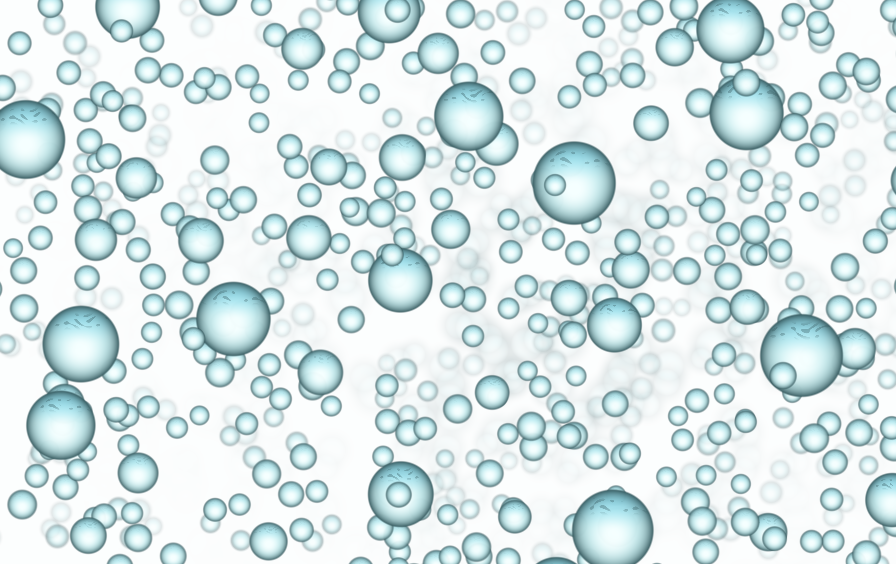
A Shadertoy shader for this pattern:

```glsl
const vec3 PAPER = vec3(0.99, 0.995, 0.995);
const vec3 GLOW  = vec3(0.96, 1.00, 1.00);
const vec3 AQUA  = vec3(0.80, 0.95, 0.96);
const vec3 SKY   = vec3(0.56, 0.88, 0.95);
const vec3 RIM   = vec3(0.20, 0.34, 0.36);
const float TAU = 6.2831853;
const float GOLDEN_ANGLE = 2.39996;

float hash(vec2 cell, float seed) {
    return fract(sin(dot(cell, vec2(127.1, 311.7)) + seed * 74.7) * 43758.5);
}

vec2 hash2(vec2 cell, float seed) {
    return vec2(hash(cell, seed), hash(cell, seed + 0.37));
}

// Ragged reflections from layered sines, kept in a band under the top rim
float reflections(vec2 q, float seed) {
    float a = sin(q.x * 9.0 + TAU * seed + 2.0 * sin(q.y * 13.0));
    float b = sin(q.y * 19.0 + 3.0 * sin(q.x * 7.0 + seed));
    float band = smoothstep(0.35, 0.55, q.y) * (1.0 - smoothstep(0.7, 0.85, q.y));
    return smoothstep(0.4, 0.65, a * b) * band;
}

// Glass sphere on the unit disc: bright core, blue top, dark rim
vec3 bubbleColour(vec2 q, float detail, float seed) {
    float d = min(length(q), 1.0);
    vec3 body = mix(GLOW, AQUA, smoothstep(0.1, 0.75, length(q + vec2(0.0, 0.15))));
    body = mix(body, SKY, smoothstep(0.0, 0.85, q.y) * mix(0.3, 0.8, detail));
    body = mix(body, RIM, reflections(q, seed) * detail * 0.35);
    return mix(body, RIM, pow(d, 5.0));
}

vec3 addBubble(vec3 under, vec2 offset, float radius, float blur,
               float opacity, float detail, float seed) {
    vec2 q = offset / radius;
    float edge = 0.8 / (iResolution.y * radius) + blur;
    float cover = 1.0 - smoothstep(1.0 - edge, 1.0 + edge, length(q));
    return mix(under, bubbleColour(q, detail, seed), cover * opacity);
}

// One group of bubbles per occupied grid cell, spiralling out from its centre
vec3 scatter(vec3 colour, vec2 p, float cell, float share, int count, float spread,
             vec2 radii, float blur, float opacity, float detail, float seed) {
    vec2 base = floor(p / cell);
    for (int j = -1; j <= 1; j++)
    for (int i = -1; i <= 1; i++) {
        vec2 id = base + vec2(i, j);
        if (hash(id, seed) > share) continue;
        vec2 home = cell * (id + 0.15 + 0.7 * hash2(id, seed + 1.0));
        float turn = TAU * hash(id, seed + 2.0);
        for (int k = 0; k < count; k++) {
            float n = float(k);
            vec2 rnd = hash2(id, seed + 3.0 + n);
            float angle = turn + n * GOLDEN_ANGLE + rnd.x;
            float reach = spread * sqrt(n / float(count)) * mix(0.75, 1.15, rnd.y);
            vec2 centre = home + reach * vec2(cos(angle), sin(angle));
            float radius = mix(radii.x, radii.y, hash(id, seed + 20.0 + n));
            colour = addBubble(colour, p - centre, radius, blur, opacity, detail, rnd.x);
        }
    }
    return colour;
}

void mainImage(out vec4 fragColor, in vec2 fragCoord) {
    vec2 p = fragCoord / iResolution.y;
    vec3 colour = PAPER;

    // Misty depth right of centre
    vec2 m = (p - vec2(1.02, 0.45)) / vec2(0.48, 0.32);
    float mist = exp(-dot(m, m));
    colour = scatter(colour, p, 0.075, 0.8, 2, 0.04, vec2(0.018, 0.03),
                     0.8, 0.16 * mist, 0.0, 11.0);

    // Out-of-focus bubbles
    colour = scatter(colour, p, 0.11, 0.55, 2, 0.06, vec2(0.014, 0.019),
                     0.35, 0.25, 0.0, 23.0);
    colour = scatter(colour, p, 0.15, 0.6, 2, 0.08, vec2(0.015, 0.02),
                     0.16, 0.6, 0.0, 31.0);

    // Sharp clusters, then single bubbles of growing size
    colour = scatter(colour, p, 0.19, 0.95, 6, 0.11, vec2(0.017, 0.026),
                     0.04, 0.95, 0.1, 47.0);
    colour = scatter(colour, p, 0.21, 0.65, 1, 0.0, vec2(0.029, 0.042),
                     0.02, 0.97, 0.4, 59.0);
    colour = scatter(colour, p, 0.30, 0.85, 1, 0.0, vec2(0.044, 0.076),
                     0.01, 0.98, 1.0, 67.0);

    // A few small ones in front
    colour = scatter(colour, p, 0.15, 0.4, 1, 0.0, vec2(0.019, 0.025),
                     0.03, 0.97, 0.1, 83.0);

    fragColor = vec4(colour, 1.0);
}
```
